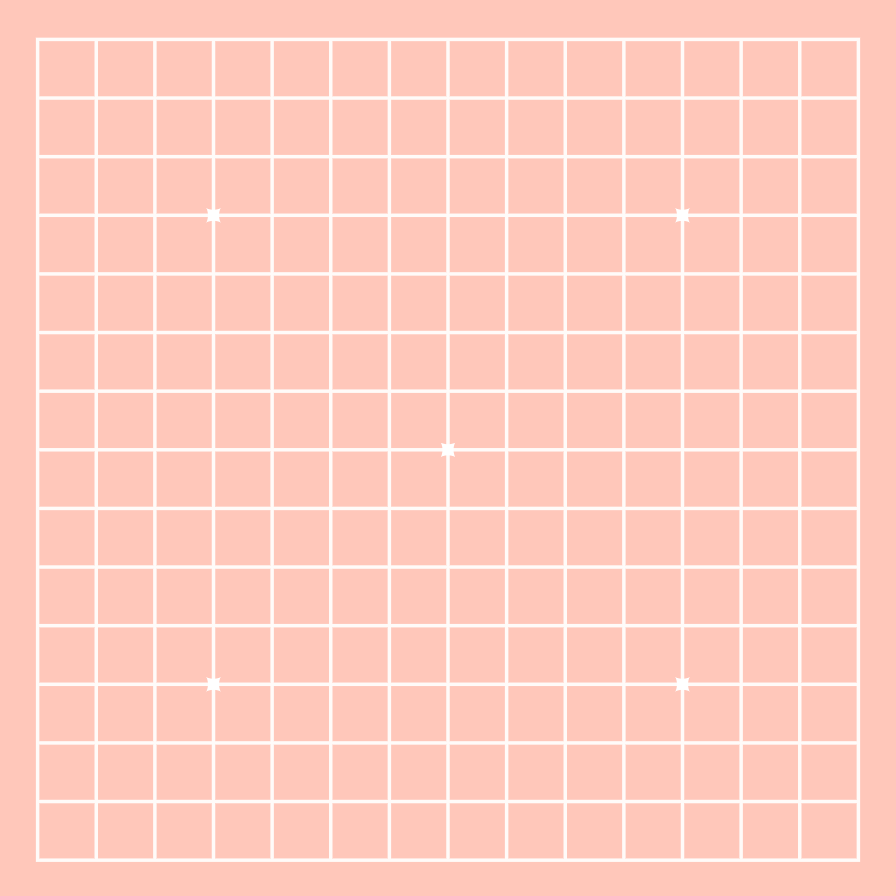
This pattern is drawn by a Shadertoy shader. Its source:

```glsl
// Draws a white 14 by 14 board grid with five star points on a salmon pink ground.

const vec3 PINK = vec3(1.0, 0.78, 0.73);
const vec3 LINE_WHITE = vec3(1.0, 0.985, 0.975);
const vec3 STAR_WHITE = vec3(1.0);

const vec2 BOARD_CENTER = vec2(0.5, 0.498);
const float CELL = 0.06543;       // spacing between grid lines
const float HALF_CELLS = 7.0;     // cells from the center to the border
const float STAR_OFFSET = 4.0;    // cells from the center to the outer stars
const float LINE_RADIUS = 0.00195;
const float STAR_RADIUS = 0.0078;
const float STAR_NOTCH = 0.0016;

// Smooth coverage of a shape from its signed distance
float coverage(float dist, float pixel) {
    return clamp(0.5 - dist / pixel, 0.0, 1.0);
}

// Signed distance to the nearest grid line, trimmed at the border
float gridDistance(vec2 p, float cell, float halfCells, float radius) {
    vec2 nearest = clamp(round(p / cell), -halfCells, halfCells) * cell;
    vec2 toLine = abs(p - nearest) - radius;
    vec2 outside = abs(p) - halfCells * cell - radius;
    return max(min(toLine.x, toLine.y), max(outside.x, outside.y));
}

// Square marker whose sides bow slightly inward
float starDistance(vec2 p, float radius, float notch) {
    vec2 q = abs(p);
    vec2 along = min(q.yx / radius, 1.0);
    vec2 side = q - radius + notch * (1.0 - along * along);
    return max(side.x, side.y);
}

void mainImage(out vec4 fragColor, in vec2 fragCoord) {
    float scale = min(iResolution.x, iResolution.y);
    float pixel = 1.0 / scale;
    vec2 uv = (fragCoord - 0.5 * iResolution.xy) / scale + 0.5;
    vec2 p = uv - BOARD_CENTER;

    // Grid lines
    float grid = gridDistance(p, CELL, HALF_CELLS, LINE_RADIUS);
    vec3 color = mix(PINK, LINE_WHITE, coverage(grid, pixel));

    // Center star, and four more by mirror symmetry
    float centerStar = starDistance(p, STAR_RADIUS, STAR_NOTCH);
    float outerStar = starDistance(abs(p) - STAR_OFFSET * CELL, STAR_RADIUS, STAR_NOTCH);
    float stars = min(centerStar, outerStar);
    color = mix(color, STAR_WHITE, coverage(stars, pixel));

    fragColor = vec4(color, 1.0);
}
```
